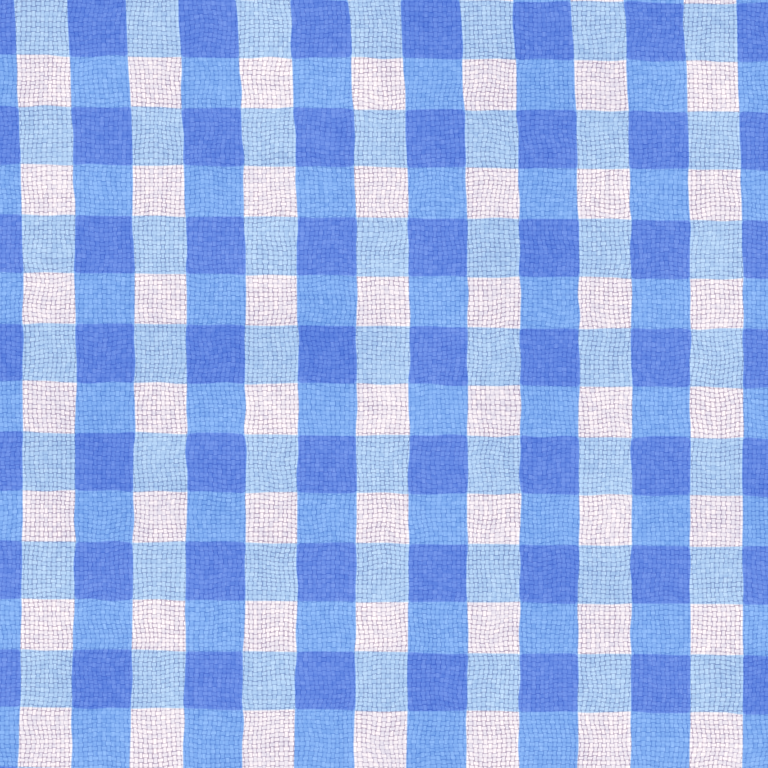
This texture is drawn by a WebGL 2 fragment shader. Its source:

```glsl
#version 300 es
precision highp float;
// Blue and white gingham: printed stripes on an open, slightly uneven plain weave.

#define PERIOD vec2(0.1448, 0.1415)   // stripe spacing across and up
#define CENTER vec2(0.1367, 0.5412)   // middle of one dark square
#define HALF_WIDTH vec2(0.263, 0.267) // half stripe width, in periods
#define EDGE_WOBBLE 0.0035
#define EDGE_SOFT 0.0013
#define THREADS 168.0
#define GAP_STRENGTH 0.72
#define SAMPLES 2

uniform vec2 u_resolution;
out vec4 outColor;

const vec3 WHITE = vec3(0.95, 0.925, 0.96);
const vec3 PALE = vec3(0.69, 0.815, 0.96);
const vec3 MEDIUM = vec3(0.51, 0.69, 0.955);
const vec3 DARK = vec3(0.395, 0.54, 0.895);
const vec3 WHITE_GAP = vec3(0.68, 0.60, 0.69);
const vec3 PALE_GAP = vec3(0.50, 0.58, 0.76);
const vec3 MEDIUM_GAP = vec3(0.37, 0.52, 0.82);
const vec3 DARK_GAP = vec3(0.31, 0.42, 0.79);

float hash(vec2 p) {
  vec3 q = fract(vec3(p.xyx) * 0.1031);
  q += dot(q, q.yzx + 33.33);
  return fract((q.x + q.y) * q.z);
}

float noise(vec2 p) {
  vec2 i = floor(p), f = fract(p);
  f = f * f * (3.0 - 2.0 * f);
  return mix(mix(hash(i), hash(i + vec2(1, 0)), f.x),
             mix(hash(i + vec2(0, 1)), hash(i + vec2(1, 1)), f.x), f.y);
}

// Bends the stripes as loosely laid cloth does.
vec2 drape(vec2 p) {
  float upper = max(p.y - 0.55, 0.0), lower = min(p.y - 0.55, 0.0);
  float bow = mix(0.06, 0.045, p.x) * upper * upper
            + 0.022 * (1.0 - p.x) * lower * lower;
  float hem = 0.012 * (1.0 - smoothstep(0.0, 0.07, p.y));
  return p + vec2(bow, 0.008 * p.x + hem);
}

// Signed distance to the nearest stripe on each axis, negative inside.
vec2 stripeDistance(vec2 p) {
  vec2 cell = (drape(p) - CENTER) / PERIOD;
  vec2 local = abs(fract(cell + 0.5) - 0.5);
  vec2 ragged = vec2(noise(p * vec2(16.0, 34.0) + 7.0),
                     noise(p * vec2(34.0, 16.0) + 41.0)) - 0.5;
  return (local - HALF_WIDTH) * PERIOD + ragged * EDGE_WOBBLE;
}

// x: depth of the gaps between threads, y: light and dark of the yarn.
vec2 weave(vec2 p) {
  vec2 sway = vec2(noise(p * vec2(22.0, 30.0)), noise(p * vec2(30.0, 22.0) + 19.0));
  vec2 q = p * THREADS + 1.1 * sway;
  vec2 id = floor(q), f = abs(fract(q) - 0.5);
  vec2 valley = smoothstep(0.16, 0.5, f);
  float over = mod(id.x + id.y, 2.0);
  float hole = valley.x * valley.y;
  float seam = mix(valley.x, valley.y, over);
  float streak = 0.5 * noise(vec2(q.x * 0.6, p.y * 14.0))
               + 0.5 * noise(vec2(p.x * 14.0, q.y * 0.6) + 57.0);
  float gap = (0.9 * hole + 0.6 * seam) * mix(0.35, 1.35, streak);
  gap *= 0.7 + 0.6 * hash(id + 3.0);
  float yarn = 0.05 * (hash(id) - 0.5) + 0.05 * (noise(q * 1.7) - 0.5)
             + 0.035 * (noise(p * 9.0) - 0.5) + 0.03 * (0.5 - seam);
  return vec2(clamp(gap, 0.0, 1.0), yarn);
}

vec3 cloth(vec2 p) {
  vec2 d = stripeDistance(p);
  vec2 ink = 1.0 - smoothstep(-EDGE_SOFT, EDGE_SOFT, d);

  // Dark squares have softly rounded corners.
  vec2 corner = max(d + 0.005, 0.0);
  float square = length(corner) + min(max(d.x, d.y) + 0.005, 0.0) - 0.005;
  float both = 1.0 - smoothstep(-EDGE_SOFT, EDGE_SOFT, square);

  vec3 thread = mix(mix(WHITE, PALE, ink.y), MEDIUM, ink.x);
  vec3 gapColor = mix(mix(WHITE_GAP, PALE_GAP, ink.y), MEDIUM_GAP, ink.x);
  thread = mix(thread, DARK, both);
  gapColor = mix(gapColor, DARK_GAP, both);

  // Faint bleached rim just outside the upright stripes.
  float rim = smoothstep(0.0, 0.0015, d.x) * (1.0 - smoothstep(0.0015, 0.004, d.x));
  thread += 0.025 * rim;

  vec2 w = weave(p);
  float openness = GAP_STRENGTH * mix(1.0, 0.8, ink.x);
  return mix(thread, gapColor, w.x * openness) + w.y * vec3(1.25, 1.1, 0.65);
}

void main() {
  vec3 sum = vec3(0.0);
  for (int j = 0; j < SAMPLES; j++)
    for (int i = 0; i < SAMPLES; i++) {
      vec2 offset = (vec2(i, j) + 0.5) / float(SAMPLES) - 0.5;
      sum += cloth((gl_FragCoord.xy + offset) / u_resolution);
    }
  outColor = vec4(clamp(sum / float(SAMPLES * SAMPLES), 0.0, 1.0), 1.0);
}
```
